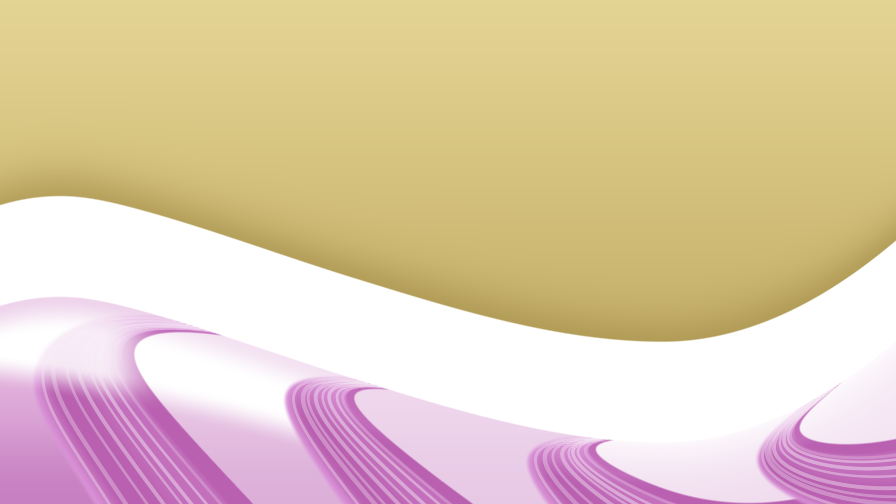
Give the GLSL for this background, as a Shadertoy shader.

```glsl
// Golden gradient above a white wave ribbon, with glossy orchid swirls flowing beneath it.

const vec3 GOLD_TOP    = vec3(0.895, 0.832, 0.580);
const vec3 GOLD_LOW    = vec3(0.775, 0.690, 0.415);
const vec3 SHADOW_GOLD = vec3(0.655, 0.570, 0.300);
const vec3 WHITE       = vec3(1.0);
const vec3 PALE_PINK   = vec3(0.965, 0.915, 0.960);
const vec3 LILAC       = vec3(0.880, 0.690, 0.860);
const vec3 DEEP_LILAC  = vec3(0.780, 0.500, 0.760);
const vec3 ORCHID      = vec3(0.860, 0.590, 0.850);
const vec3 DEEP_ORCHID = vec3(0.725, 0.375, 0.690);

const float RIBBON_WIDTH = 0.200;   // vertical thickness of the white ribbon
const float SHADOW_REACH = 0.055;
const int   SWIRLS  = 4;
const int   STREAKS = 8;

// Knots of the ribbon's upper edge: x, height, slope.
const vec3 KNOTS[6] = vec3[6](
    vec3(0.000, 0.593, 0.30), vec3(0.120, 0.611, 0.00), vec3(0.255, 0.590, -0.26),
    vec3(0.694, 0.451, -0.31), vec3(1.315, 0.322, 0.00), vec3(1.778, 0.523, 0.85));

// Swirls: tip x, scale, shear of the left edge, shear of the right edge.
const vec4 SWIRL[4] = vec4[4](
    vec4(0.440, 1.0, 0.00, 0.00), vec4(0.771, 0.6, 0.20, 0.80),
    vec4(1.215, 0.5, 0.24, 1.70), vec4(1.667, 0.5, 0.30, 0.15));

float hash(float n) {
    return fract(sin(n * 12.9898) * 43758.5453);
}

// Height of the ribbon's upper edge, by cubic Hermite pieces.
float waveHeight(float x) {
    int k = 0;
    for (int i = 1; i < 5; i++) if (x > KNOTS[i].x) k = i;
    vec3 a = KNOTS[k], b = KNOTS[k + 1];
    float span = b.x - a.x;
    float t = clamp((x - a.x) / span, 0.0, 1.0);
    float u = 1.0 - t;
    return a.y * u * u * (1.0 + 2.0 * t) + b.y * t * t * (3.0 - 2.0 * t)
         + span * t * u * (a.z * u - b.z * t);
}

// Horizontal position across a swirl: 0 on its left edge, 1 on its right edge.
float acrossSwirl(vec4 w, float x, float depth) {
    float d = depth / w.y;
    float left  = w.x + w.y * (-0.558 + 0.75 * d + 0.449 * exp(-d / 0.083)) + w.z * depth;
    float right = w.x + w.y * (-0.380 + 1.40 * d + 0.380 * exp(-d / 0.058)) + w.w * depth;
    return (x - left) / max(right - left, 0.01);
}

vec3 goldField(float y, float above) {
    vec3 col = mix(GOLD_LOW, GOLD_TOP, smoothstep(0.2, 1.12, y) * 0.35 + 0.65 * clamp((y - 0.32) / 0.68, 0.0, 1.0));
    float shade = exp(-pow(max(above, 0.0) / SHADOW_REACH, 1.5));
    return mix(col, SHADOW_GOLD, 0.65 * shade);
}

vec3 orchidField(vec2 p, float depth) {
    // Soft white sheen lying over the left part
    float sheenEdge = 0.262 - 0.12 * p.x - 0.14 * p.x * p.x;
    float sheen = smoothstep(-0.035, 0.035, p.y - sheenEdge);
    sheen *= 1.0 - 0.55 * smoothstep(0.07, 0.0, depth);

    float tint = 1.0;
    vec3 lilac = mix(DEEP_LILAC, LILAC, smoothstep(0.0, 0.26, p.y));
    vec3 ground = mix(mix(PALE_PINK, lilac, tint), WHITE, sheen);
    vec3 col = ground;

    for (int i = 0; i < SWIRLS; i++) {
        vec4 w = SWIRL[i];
        float s = acrossSwirl(w, p.x, depth);
        float slope = max(length(vec2(dFdx(s), dFdy(s))) * iResolution.y, 1e-3);
        float soft = 1.2 / iResolution.y;

        // Ground on the right of this swirl grows paler each time
        tint *= mix(1.0, 0.55, step(1.0, s));
        float glow = i > 1 ? 0.8 * exp(-depth / 0.08) : 0.0;
        ground = mix(mix(PALE_PINK, lilac, tint), WHITE, max(glow, sheen * float(i < 1)));
        col = mix(col, ground, smoothstep(-soft, soft, (s - 1.0) / slope));

        // Body of the swirl, with a bright rim and a paler inner band
        float body = smoothstep(0.0, 0.20 * w.y, depth) * smoothstep(-0.02, 0.16, s);
        float innerBand = smoothstep(0.30, 0.55, s) * (1.0 - smoothstep(0.78, 0.84, s));
        body = mix(body, body * 0.72, innerBand);
        body = max(body, 0.75 * smoothstep(0.82, 0.87, s));
        vec3 ink = mix(ORCHID, DEEP_ORCHID, body);
        float veil = i == 0 ? sheen * 0.85 * (1.0 - smoothstep(0.20, 0.34, p.x)) : 0.0;
        ink = mix(ink, WHITE, veil);

        // Fine streaks following the swirl
        for (int j = 0; j < STREAKS; j++) {
            float fj = float(j);
            float at = 0.06 + 0.78 * (fj + 0.6 * hash(fj + 3.0 * float(i) + 1.0)) / float(STREAKS);
            float width = 0.0012 + 0.0020 * hash(fj + 17.0);
            float line = 1.0 - smoothstep(width, width + soft, abs(s - at) / slope);
            ink = mix(ink, PALE_PINK, line * (0.20 + 0.35 * hash(fj + 41.0)));
        }
        float inside = smoothstep(-0.006, 0.006, s / slope) * smoothstep(-soft, soft, (1.0 - s) / slope);
        col = mix(col, ink, inside);
    }
    return col;
}

void mainImage(out vec4 fragColor, in vec2 fragCoord) {
    vec2 p = fragCoord / iResolution.xy * vec2(16.0 / 9.0, 1.0);
    float pixel = 1.0 / iResolution.y;
    float above = p.y - waveHeight(p.x);
    float below = -above - RIBBON_WIDTH;

    vec3 col = mix(WHITE, goldField(p.y, above), smoothstep(-pixel, pixel, above));
    vec3 orchid = orchidField(p, max(below, 0.0));
    col = mix(col, orchid, smoothstep(-pixel, pixel, below));
    fragColor = vec4(col, 1.0);
}
```
